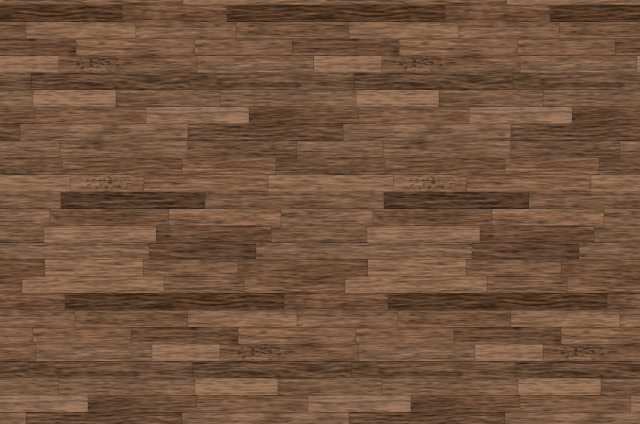
Give the GLSL for this texture, as a Shadertoy shader.

```glsl
// Dark walnut parquet: narrow horizontal strips of staggered planks with fine wood grain.

vec2 hash2(vec2 p) {
    vec3 h = fract(p.xyx * vec3(0.1031, 0.1030, 0.0973));
    h += dot(h, h.yzx + 33.33);
    return fract((h.xx + h.yz) * h.zy);
}

// Gradient noise, roughly -0.7 to 0.7
float slope(vec2 cell, vec2 f, vec2 corner) {
    float angle = 6.2832 * hash2(cell + corner).x;
    return dot(vec2(cos(angle), sin(angle)), f - corner);
}

float noise(vec2 p) {
    vec2 cell = floor(p), f = fract(p);
    vec2 u = f * f * f * (f * (f * 6.0 - 15.0) + 10.0);
    return mix(mix(slope(cell, f, vec2(0, 0)), slope(cell, f, vec2(1, 0)), u.x),
               mix(slope(cell, f, vec2(0, 1)), slope(cell, f, vec2(1, 1)), u.x), u.y);
}

// Index of a plank inside its period of count planks
float wrapped(float i, float count) {
    return floor(mod(i + 0.5, count));
}

// Jittered end joint at the left of plank i
float jointAt(float i, float row, float count) {
    return i + 0.4 * hash2(vec2(wrapped(i, count) + 11.0, row + 4.0)).x;
}

void mainImage(out vec4 fragColor, in vec2 fragCoord) {
    vec2 uv = fragCoord / iResolution.y;
    float pixel = 1.0 / iResolution.y;
    const float stripHeight = 0.04008, period = 0.762;

    // Strips: the layout repeats every 17 rows, shifted by half a period
    float y = (1.0 - uv.y) / stripHeight - 0.27;
    float strip = floor(y), across = y - strip;
    float block = floor(strip / 17.0);
    float row = strip - block * 17.0;

    // Five rows of each 17 hold a long dark plank, the others a short light one
    float darkRow = 1.0 - step(4.5, mod(row * 5.0, 17.0));
    float count = 3.0 - darkRow;
    float plankLength = period / count;
    float stagger = hash2(vec2(row + 5.0, 47.0)).y;
    float x = (uv.x / period + 0.5 * block + 2.0 + stagger) * count;
    float i = floor(x);
    if (x < jointAt(i, row, count)) i -= 1.0;
    float left = jointAt(i, row, count), right = jointAt(i + 1.0, row, count);
    vec2 id = vec2(wrapped(i, count), row);
    vec2 seed = hash2(id + 31.0), kind = hash2(id * 1.7 + 73.0);
    vec2 local = vec2((x - left) * plankLength, across * stripHeight);
    vec2 q = local + seed * 17.0;

    // Grain: broad streaks, long thin fibres, flowing growth rings and pores
    float streak = noise(q * vec2(4.0, 80.0));
    float fibre = noise(q * vec2(15.0, 175.0)) + 0.7 * noise(q * vec2(50.0, 300.0) + 5.0);
    float warp = noise(q * vec2(8.0, 24.0));
    float rings = sin(q.y * 560.0 + q.x * 16.0 * (seed.y - 0.5) + 10.0 * warp);
    float pores = smoothstep(0.15, 0.5, noise(q * vec2(32.0, 220.0) + 9.0));

    float accent = 1.0 - step(0.5, id.x);
    float dark = accent * darkRow, light = accent - dark;
    float tone = 0.65 + 0.4 * (seed.x - 0.5) - 0.36 * dark + 0.3 * light * kind.x;
    tone += 0.34 * streak + 0.5 * fibre + 0.14 * warp;
    tone += (0.02 + 0.05 * kind.y + 0.07 * dark) * rings - 0.26 * pores;

    // Burl flecks on one plank in every seventh row
    vec2 burl = (local - vec2(0.09, 0.5 * stripHeight)) / vec2(0.09, 0.026);
    float flecks = smoothstep(0.02, 0.3, noise(q * vec2(95.0, 170.0) + 3.0));
    float burled = step(abs(mod(row, 7.0) - 3.0) + abs(id.x - 1.0), 0.5);
    tone -= 0.5 * burled * flecks * smoothstep(1.0, 0.3, length(burl));

    // Walnut ramp, with a small drift between reddish and greyish planks
    vec3 color = mix(vec3(0.27, 0.18, 0.12), vec3(0.56, 0.42, 0.32), clamp(tone, -0.2, 1.2));
    color *= 1.0 + (kind.x - 0.5) * vec3(-0.03, 0.01, 0.05);

    // Faint seams between strips, fainter end joints
    float seam = min(across, 1.0 - across) * stripHeight;
    float joint = min(x - left, right - x) * plankLength;
    float reach = 0.0006 + pixel;
    color *= 1.0 - 0.17 * (1.0 - smoothstep(0.0, reach, seam));
    color *= 1.0 - 0.12 * (1.0 - smoothstep(0.0, reach, joint));

    fragColor = vec4(color, 1.0);
}
```
